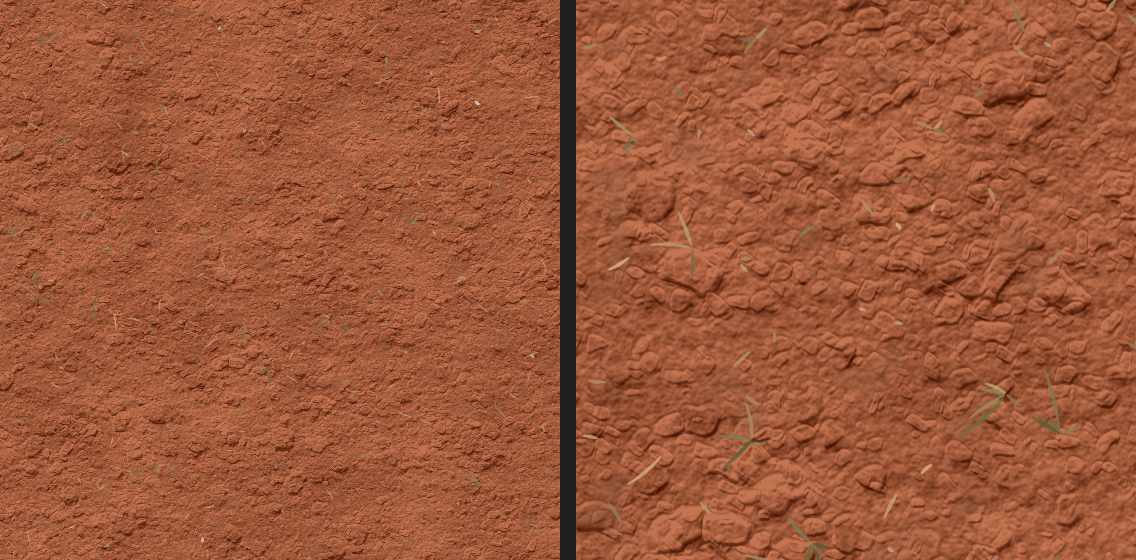
Left, the full canvas; right, a detail of the centre.
This texture is drawn by a Shadertoy shader. Its source:

```glsl
const vec3 DEEP_SOIL = vec3(0.43, 0.195, 0.10);
const vec3 BRIGHT_SOIL = vec3(0.69, 0.395, 0.265);
const vec3 DUSTY_SOIL = vec3(0.58, 0.36, 0.25);
const vec3 STRAW = vec3(0.74, 0.60, 0.45);
const vec3 GRASS = vec3(0.40, 0.42, 0.26);
const vec3 PALE_STONE = vec3(0.80, 0.75, 0.72);
const float TAU = 6.2831853;

vec3 hash3(vec2 p) {
    vec3 q = fract(p.xyx * vec3(0.1031, 0.1030, 0.0973));
    q += dot(q, q.yxz + 33.33);
    return fract((q.xxy + q.yzz) * q.zyx);
}

mat2 rotation(float angle) {
    float c = cos(angle), s = sin(angle);
    return mat2(c, s, -s, c);
}

float cornerSlope(vec2 id, vec2 offset) {
    float angle = TAU * hash3(id).x;
    return dot(vec2(cos(angle), sin(angle)), offset);
}

float gradientNoise(vec2 p) {
    vec2 id = floor(p), f = p - id;
    vec2 u = f * f * f * (f * (f * 6.0 - 15.0) + 10.0);
    vec2 e = vec2(1.0, 0.0);
    float low = mix(cornerSlope(id, f), cornerSlope(id + e, f - e), u.x);
    float high = mix(cornerSlope(id + e.yx, f - e.yx), cornerSlope(id + 1.0, f - 1.0), u.x);
    return mix(low, high, u.y);
}

float fbm(vec2 p, int octaves) {
    float sum = 0.0, amplitude = 1.0;
    for (int i = 0; i < octaves; i++) {
        sum += amplitude * gradientNoise(p);
        p = rotation(0.6) * p * 2.03 + 17.0;
        amplitude *= 0.5;
    }
    return sum;
}

// Scattered steep-sided lumps: x is height, y is the tint of the top lump
vec2 clods(vec2 p, float scale, float cover) {
    vec2 q = p * scale + scale, cell = floor(q), top = vec2(0.0);
    for (int y = -1; y <= 1; y++)
    for (int x = -1; x <= 1; x++) {
        vec2 id = cell + vec2(x, y);
        vec3 place = hash3(id), form = hash3(id + 71.3);
        vec2 d = rotation((form.x - 0.5) * 2.4) * (q - id - 0.1 - 0.8 * place.xy);
        d = abs(d * vec2(1.0, 1.1 + 0.7 * form.y));
        float radius = mix(0.25, 0.62, form.z * form.z);
        float reach = pow(dot(d * d, d), 1.0 / 3.0) / radius;
        float dome = min(2.6 * (1.0 - reach), 0.55 + 0.35 * (1.0 - reach));
        float height = dome * radius * smoothstep(-0.1, 0.1, cover - place.z);
        if (height > top.x) top = vec2(height, form.y - 0.35);
    }
    return top / vec2(scale, 1.0);
}

// Soil relief in x, tint of its lumps in y
vec2 soil(vec2 p) {
    float lumpy = gradientNoise(p * vec2(5.0, 7.0)) + 0.5 * gradientNoise(p * 14.0 + 9.0);
    vec2 warp = vec2(gradientNoise(p * 80.0), gradientNoise(p * 80.0 + 40.0));
    vec2 w = p + 0.0045 * warp;
    vec2 s = clods(w, 27.0, 0.30 + 0.8 * lumpy) * vec2(0.55, 1.0);
    s += clods(w, 50.0, 0.52 + 0.6 * lumpy) * vec2(0.60, 0.8);
    s += clods(w, 96.0, 0.62 + 0.4 * lumpy) * vec2(0.60, 0.6);
    s.x += 0.012 * fbm(p * vec2(13.0, 20.0), 3) + 0.004 * lumpy;
    s.x += 0.0030 * fbm(p * 95.0, 3);
    return s;
}

// Sprigs of bent, tapered blades fanning out of random cells
vec3 addBlades(vec3 ground, vec2 p, float scale, float chance, int count, float green) {
    vec2 q = p * scale + 3.7 * scale, cell = floor(q);
    float pixel = scale / iResolution.y;
    for (int y = -1; y <= 1; y++)
    for (int x = -1; x <= 1; x++)
    for (int i = 0; i < count; i++) {
        vec2 id = cell + vec2(x, y);
        vec3 place = hash3(id + 5.0), form = hash3(id + 13.7 * float(i + 1));
        if (place.z > chance) continue;
        vec2 d = rotation(TAU * (place.x + 0.7 * form.x)) * (q - id - place.xy);
        float size = mix(0.2, 0.8, form.y * form.y), along = d.x / size;
        d.y += (form.z - 0.5) * 0.5 * size * along * along;
        float width = 0.0012 * scale * (1.0 - 0.6 * abs(along * 2.0 - 1.0));
        float body = 1.0 - smoothstep(-0.6 * pixel, 0.7 * pixel, abs(d.y) - width);
        body *= smoothstep(0.0, 0.1, along) * (1.0 - smoothstep(0.9, 1.0, along));
        vec3 tint = mix(STRAW, GRASS, clamp(green + 0.9 * (form.z - 0.5), 0.0, 1.0));
        ground = mix(ground, tint * (0.8 + 0.4 * form.x), 0.8 * body);
    }
    return ground;
}

vec3 addStones(vec3 ground, vec2 p, float scale, float chance) {
    vec2 q = p * scale, id = floor(q);
    vec3 place = hash3(id + 211.0), form = hash3(id + 307.0);
    vec2 d = rotation(TAU * form.x) * (q - id - 0.2 - 0.6 * place.xy) / scale;
    float edge = length(d * vec2(1.0, 1.7)) - mix(0.003, 0.007, form.y);
    float body = (1.0 - smoothstep(-0.001, 0.001, edge)) * step(place.z, chance);
    return mix(ground, PALE_STONE * (0.8 + 0.3 * form.z), 0.85 * body);
}

void mainImage(out vec4 fragColor, in vec2 fragCoord) {
    vec2 p = fragCoord / iResolution.y;
    vec2 toLight = normalize(vec2(-0.35, 1.0));

    // Relief light, dark creases and short cast shadows
    vec2 here = soil(p);
    float ahead = soil(p + 0.0016 * toLight).x, behind = soil(p - 0.0016 * toLight).x;
    float slope = (here.x - ahead) / 0.0016;
    float crease = clamp((ahead + behind - 2.0 * here.x) / 0.0016, -0.5, 1.2);
    float shadow = smoothstep(0.0015, 0.007, soil(p + 0.006 * toLight).x - here.x);

    // Soil tone, lump tint and fine grain
    float tone = 0.30 * fbm(p * 6.0 + 31.0, 3) + 0.42 * fbm(p * 200.0, 2);
    float light = 0.79 + 0.31 * clamp(slope, -1.5, 1.1) - 0.28 * crease - 0.40 * shadow;
    light += tone + 0.30 * here.y;
    vec3 color = mix(DEEP_SOIL, BRIGHT_SOIL, clamp(light, -0.55, 1.3));
    float dust = smoothstep(0.2, 0.55, fbm(p * 24.0 + 50.0, 2));
    color = mix(color, DUSTY_SOIL, 0.4 * dust);

    // Dry straw, green sprigs and pale stones
    color = addBlades(color, p, 21.0, 0.26, 1, 0.15);
    color = addBlades(color, p, 44.0, 0.10, 1, 0.1);
    color = addBlades(color, p, 30.0, 0.05, 3, 0.45);
    color = addBlades(color, p, 17.0, 0.05, 5, 0.75);
    color = addStones(color, p, 9.0, 0.10);
    fragColor = vec4(color, 1.0);
}
```
